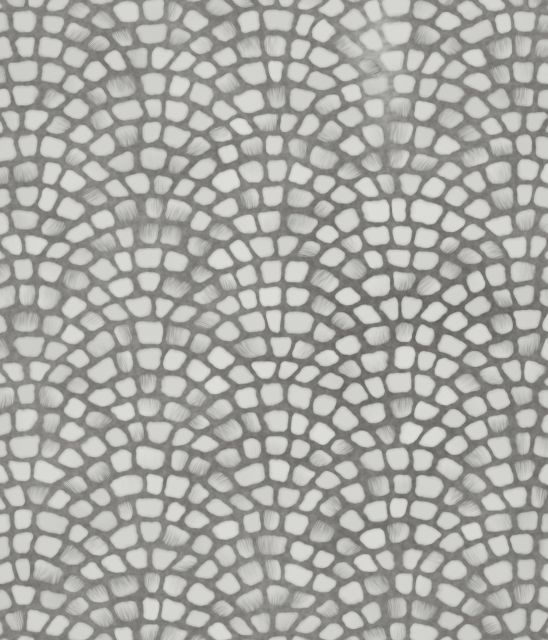
Reproduce this pattern procedurally as a WebGL 1 fragment shader.

```glsl
precision highp float;

// Pencil-drawn cobblestones laid in overlapping fans, in grey on pale paper.
// Each fan is a unit disc covered by the fans below it; nested arcs cut it into
// five courses, which are split into stones with shaded faces and grainy joints.

uniform vec2 u_resolution;

float hash(vec2 p) {
  p = fract(p * vec2(0.1731, 0.2397) + 0.37);
  p += dot(p, p.yx + 31.32);
  return fract((p.x + p.y) * p.x * 17.31);
}

vec2 gradient(vec2 cell) {
  float a = 6.2832 * hash(cell);
  return vec2(cos(a), sin(a));
}

float gradientNoise(vec2 p) {
  vec2 i = floor(p), f = p - i;
  vec2 w = f * f * f * (f * (f * 6.0 - 15.0) + 10.0);
  float a = dot(gradient(i), f);
  float b = dot(gradient(i + vec2(1, 0)), f - vec2(1, 0));
  float c = dot(gradient(i + vec2(0, 1)), f - vec2(0, 1));
  float d = dot(gradient(i + 1.0), f - 1.0);
  return mix(mix(a, b, w.x), mix(c, d, w.x), w.y);
}

vec2 noisePair(vec2 p) {
  return vec2(gradientNoise(p), gradientNoise(p + vec2(37.3, 71.9)));
}

float roundedBox(vec2 p, vec2 halfSize, float radius) {
  vec2 q = abs(p) - halfSize + radius;
  return length(max(q, 0.0)) + min(max(q.x, q.y), 0.0) - radius;
}

// Centre of the lowest fan whose disc covers p.
vec2 topFan(vec2 p) {
  vec2 found = vec2(0.0);
  float open = 1.0;
  float firstRow = ceil((p.y - 1.0) * 2.0);
  for (int k = 0; k < 5; k++) {
    float row = firstRow + float(k);
    float shift = mod(row, 2.0);
    vec2 centre = vec2(floor((p.x - shift) * 0.5 + 0.5) * 2.0 + shift, row * 0.5);
    if (open > 0.5 && length(p - centre) < 1.0) {
      found = centre;
      open = 0.0;
    }
  }
  return found;
}

void main() {
  // The fan radius is the unit; the canvas is 5.12 radii high.
  vec2 page = gl_FragCoord.xy / u_resolution.y * 5.12;
  float pixel = 5.12 / u_resolution.y;

  // Hand wobble
  vec2 p = page - vec2(0.2, 0.053);
  p += 0.045 * noisePair(p * 2.3 + 5.0) + 0.016 * noisePair(p * 9.0);

  // Courses: arcs that flatten towards the foot of the fan
  vec2 fan = topFan(p);
  vec2 q = p - fan;
  float depth = clamp((1.0 - dot(q, q)) / max(1.0 + q.y, 0.05), 0.0, 0.999);
  float course = floor(depth * 5.0);
  float angle = atan(q.x, q.y + 0.5 * depth);
  float reach = 1.065 - 0.82 * depth;
  float across = clamp(angle / reach, -0.999, 0.999);

  // Stones: uneven splits along the course
  float count = max(2.0, 9.0 - 2.0 * course);
  vec2 seed = fan * vec2(3.0, 14.0) + vec2(0.0, course);
  float along = (across * 0.5 + 0.5) * count;
  along += 0.5 * (1.0 - across * across) * gradientNoise(vec2(along * 0.8, dot(seed, vec2(1.37, 2.71)) + 0.4));
  along = clamp(along, 0.0, count - 0.001);
  vec2 id = seed * 2.0 + vec2(floor(along) * 5.0, floor(along));
  float r1 = hash(id), r2 = hash(id + 17.0), r3 = hash(id + 43.0);

  // Rounded stone in its own slightly turned frame
  vec2 cell = vec2(2.0 * reach * (1.0 - 0.5 * depth) / count, 0.1 + 0.1 * cos(angle));
  vec2 local = (vec2(fract(along), 1.0 - fract(depth * 5.0)) - 0.5) * cell;
  float turn = (r1 - 0.5) * 0.22;
  vec2 turned = local + turn * vec2(-local.y, local.x);
  vec2 halfSize = max(cell * 0.5 - 0.016 - 0.007 * r2, 0.02);
  float d = roundedBox(turned, halfSize, min(0.05, min(halfSize.x, halfSize.y) * 0.8));
  d += 0.006 * gradientNoise(page * 24.0);
  float soft = max(0.009, pixel * 0.9);
  float stone = 1.0 - smoothstep(-soft, soft, d);

  // Stone face: pale paper, with hatching from one side on some stones
  float lean = 6.2832 * r3;
  float side = smoothstep(-0.09, 0.09, dot(turned, vec2(cos(lean), sin(lean))));
  float strokes = gradientNoise(vec2(turned.x * 75.0, turned.y * 12.0) + id * 3.7);
  float shaded = smoothstep(0.5, 0.85, r2);
  float face = 0.81 + 0.045 * r1 + 0.02 * gradientNoise(page * 1.3);
  face -= shaded * side * (0.17 + 0.16 * strokes);
  face -= 0.07 * smoothstep(-0.03, 0.0, d);

  // Joints: grainy graphite, darker towards the right of the middle
  float grain = gradientNoise(page * 17.0) + 0.6 * gradientNoise(page * 43.0);
  float heavy = exp(-dot(page - vec2(3.2, 2.3), page - vec2(3.2, 2.3)) * 0.5);
  float joint = 0.52 + 0.07 * grain - 0.08 * heavy + 0.06 * gradientNoise(page * 1.7 + 9.0);

  // Worn, glossy streak near the top
  vec2 g = (page - vec2(3.05 + 0.12 * gradientNoise(page * 3.0), 4.65)) / vec2(0.2, 0.55);
  float glare = exp(-dot(g, g));
  joint += glare * (0.16 + 0.12 * gradientNoise(page * vec2(9.0, 30.0)));

  float tone = mix(joint, face, stone) + 0.008 * gradientNoise(page * 60.0);
  vec2 edge = gl_FragCoord.xy / u_resolution - 0.5;
  tone *= 1.015 - 0.09 * dot(edge, edge);
  vec3 tint = mix(vec3(1.0, 0.985, 0.96), vec3(1.0, 1.0, 0.985), smoothstep(0.4, 0.7, tone));
  gl_FragColor = vec4(tone * tint, 1.0);
}
```
